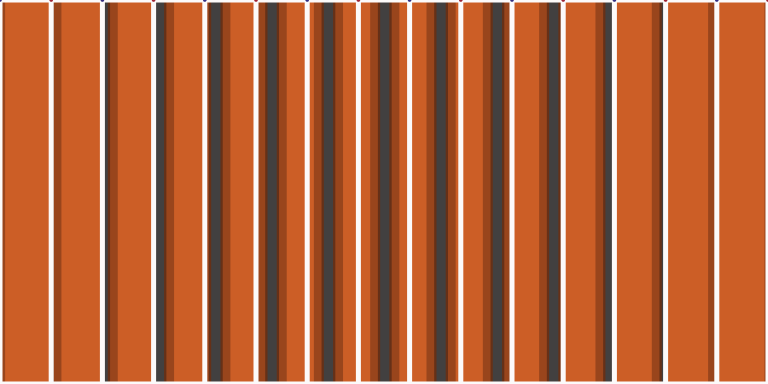
Write a Shadertoy shader that draws this pattern.

```glsl
const float PANELS = 15.0;        // panels across the canvas
const float HALF_GAP = 0.049;     // white margin, in panel pitches
const float DRIFT = 0.1;          // band shift from one panel to the next
const float BAND_OFFSET = 0.015;
const float OUTER_HALF = 0.285;
const float INNER_HALF = 0.135;
const float CORE_HALF = 0.09;
const float DOT_RADIUS = 0.035;

const vec3 PAPER = vec3(0.99, 0.98, 0.98);
const vec3 ORANGE = vec3(0.80, 0.37, 0.15);
const vec3 RUST = vec3(0.60, 0.27, 0.11);
const vec3 UMBER = vec3(0.40, 0.19, 0.09);
const vec3 CHARCOAL = vec3(0.26, 0.25, 0.25);
const vec3 DOT_BLUE = vec3(0.20, 0.18, 0.50);
const vec3 DOT_RED = vec3(0.62, 0.14, 0.20);

// Antialiased coverage of a signed distance, negative inside
float coverage(float dist, float pixel) {
    return clamp(0.5 - dist / pixel, 0.0, 1.0);
}

// Nested stripes around the band centre
vec3 bandColor(float dist, float pixel) {
    vec3 color = mix(ORANGE, RUST, coverage(dist - OUTER_HALF, pixel));
    color = mix(color, UMBER, coverage(dist - INNER_HALF, pixel));
    return mix(color, CHARCOAL, coverage(dist - CORE_HALF, pixel));
}

void mainImage(out vec4 fragColor, in vec2 fragCoord) {
    float pixel = PANELS / iResolution.x;
    vec2 p = fragCoord * pixel;
    float height = iResolution.y * pixel;

    // Each panel shows the band a little further to the right
    float panel = floor(p.x);
    float x = p.x - panel - 0.5;
    float center = BAND_OFFSET + DRIFT * (panel - 0.5 * (PANELS - 1.0));
    vec3 stripes = bandColor(abs(x - center), pixel);

    // Panel inside its white frame
    float sides = abs(x) - 0.5 + HALF_GAP;
    float ends = abs(p.y - 0.5 * height) - 0.5 * height + HALF_GAP;
    float inside = coverage(sides, pixel) * coverage(ends, pixel);
    vec3 color = mix(PAPER, stripes, inside);

    // Small alternating dots on the top edge, at the gaps
    float gap = floor(p.x + 0.5);
    float dotDist = length(p - vec2(gap, height)) - DOT_RADIUS;
    vec3 dotColor = mix(DOT_BLUE, DOT_RED, mod(gap, 2.0));
    color = mix(color, dotColor, coverage(dotDist, pixel));

    fragColor = vec4(color, 1.0);
}
```
